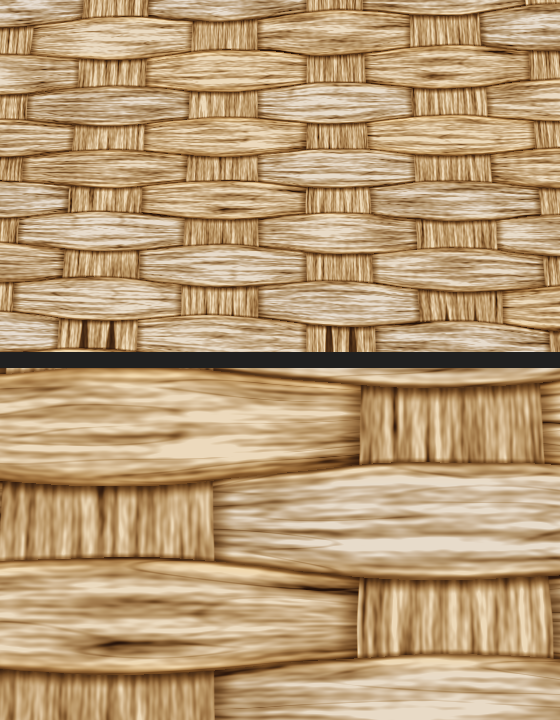
Top, the full canvas; bottom, a detail of the centre.
Reproduce this texture procedurally as a WebGL 1 fragment shader.

```glsl
precision highp float;
// Woven cane basket: broad flat weavers passing over and under upright stakes.
uniform vec2 u_resolution;

const float PI = 3.14159265;
// Layout, in canvas heights
const float STAKE_PITCH_TOP = 0.310;
const float STAKE_PITCH_BOTTOM = 0.347;
const float ROW_PITCH = 0.0971;
const float FIRST_SEAM = 0.0413;
const float ROW_DRIFT = 0.0124;   // slow change of row height
// Shape, in units of one cell
const float STAKE_HALF = 0.285;
const float STAKE_FLARE = 0.03;
const float STAKE_VARIATION = 0.035;
const float BULGE = 0.12;         // swelling of a weaver over a stake
const float SEAM_WOBBLE = 0.035;
// Tone
const float WEAVER_TONE = 0.74;
const float STAKE_TONE = 0.67;
const float FIBRE_CONTRAST = 0.62;

const vec3 SHADOW = vec3(0.14, 0.07, 0.04);
const vec3 UMBER = vec3(0.43, 0.29, 0.15);
const vec3 BROWN = vec3(0.60, 0.46, 0.30);
const vec3 TAN = vec3(0.71, 0.60, 0.45);
const vec3 CREAM = vec3(0.80, 0.72, 0.62);
const vec3 PALE = vec3(0.90, 0.86, 0.81);
const vec3 GOLD_TINT = vec3(1.06, 0.98, 0.80);

float hash(vec2 p) {
  return fract(sin(dot(p, vec2(127.1, 311.7))) * 43758.5);
}

float cornerSlope(vec2 cell, vec2 offset) {
  float angle = 2.0 * PI * hash(cell);
  return dot(vec2(cos(angle), sin(angle)), offset);
}

float gradientNoise(vec2 p) {
  vec2 c = floor(p), f = fract(p);
  vec2 w = f * f * f * (f * (f * 6.0 - 15.0) + 10.0);
  vec2 x = vec2(1.0, 0.0);
  return mix(mix(cornerSlope(c, f), cornerSlope(c + x, f - x), w.x),
             mix(cornerSlope(c + x.yx, f - x.yx), cornerSlope(c + 1.0, f - 1.0), w.x), w.y);
}

// Fibres run along p.x and vary quickly across p.y
float fibres(vec2 p) {
  return gradientNoise(p) + 0.75 * gradientNoise(p * vec2(1.7, 2.1) + 37.0)
       + 0.4 * gradientNoise(p * vec2(9.0, 2.7) + 71.0);
}

// Seam above a row: each weaver widens over its stakes and narrows under them
float seam(float row, float u) {
  return row - BULGE * cos(PI * (u + row))
       + SEAM_WOBBLE * gradientNoise(vec2(u * 3.0, row * 7.3));
}

vec3 caneColour(float tone) {
  float t = clamp(tone, 0.0, 1.0) * 5.0;
  vec3 c = mix(SHADOW, UMBER, clamp(t, 0.0, 1.0));
  c = mix(c, BROWN, clamp(t - 1.0, 0.0, 1.0));
  c = mix(c, TAN, clamp(t - 2.0, 0.0, 1.0));
  c = mix(c, CREAM, clamp(t - 3.0, 0.0, 1.0));
  return mix(c, PALE, clamp(t - 4.0, 0.0, 1.0));
}

void main() {
  // Mild perspective: stakes fan out and rows tilt down the canvas
  float x = (gl_FragCoord.x - 0.5 * u_resolution.x) / u_resolution.y;
  float y = 1.0 - gl_FragCoord.y / u_resolution.y;
  float pitch = mix(STAKE_PITCH_TOP, STAKE_PITCH_BOTTOM, y);
  float u = x / pitch + 2.5;
  float level = y - FIRST_SEAM - x * (0.06 * y - 0.03);
  level -= ROW_DRIFT * sin(0.63 * level / ROW_PITCH + 0.3);
  float r = level / ROW_PITCH + 1.0;

  // Row that owns this point, and distances to its seams
  float row = floor(r);
  if (r < seam(row, u)) row -= 1.0;
  else if (r > seam(row + 1.0, u)) row += 1.0;
  float above = max(r - seam(row, u), 0.0);
  float below = max(seam(row + 1.0, u) - r, 0.0);
  float v = above / max(above + below, 0.001);

  // Nearest stake, and the stake this weaver crosses
  float stake = floor(u + 0.5);
  float d = u - stake;
  float halfWidth = STAKE_HALF + STAKE_FLARE * y + STAKE_VARIATION * cos(2.5 * (stake - 4.0));
  halfWidth += 0.012 * gradientNoise(vec2(r * 1.3, stake * 5.1));
  float stakeOnTop = mod(stake + row, 2.0);
  float crossed = stake + stakeOnTop * (d < 0.0 ? -1.0 : 1.0);
  float e = u - crossed;
  float seed = hash(vec2(crossed, row) + 3.0);

  // Weaver: long grain, rounded edges, cracks, dark ends
  float grain = fibres(vec2(e * 1.8 + seed * 50.0, v * 9.0 + seed * 90.0));
  float crackLine = abs(gradientNoise(vec2(e * 1.2 + seed * 30.0, v * 5.0 + seed * 70.0)));
  float weaver = WEAVER_TONE + 0.14 * (seed - 0.5) + FIBRE_CONTRAST * grain;
  weaver += 0.07 * cos(PI * e) - 0.24 * pow(abs(2.0 * v - 1.0), 4.0);
  weaver -= 0.18 * (1.0 - smoothstep(0.0, 0.05, crackLine));
  weaver *= mix(0.35, 1.0, smoothstep(0.0, 0.05, above)) * mix(0.3, 1.0, smoothstep(0.0, 0.07, below));
  float endGap = mix(1.0, abs(d) - halfWidth, stakeOnTop);
  weaver *= mix(0.4, 1.0, smoothstep(-0.01, 0.07, endGap));

  // Stake: upright grain, cast shadow at the top, splits near the base
  float s = d / halfWidth;
  float upright = fibres(vec2(r * 0.7 + stake * 13.0, s * 9.0 + stake * 31.0));
  float post = STAKE_TONE + FIBRE_CONTRAST * upright - 0.15 * pow(abs(s), 6.0);
  post *= mix(0.2, 1.0, smoothstep(0.0, 0.16, above)) * mix(0.4, 1.0, smoothstep(0.0, 0.06, below));
  float splitWidth = 0.12 * smoothstep(0.84, 1.0, y);
  float split = 1.0 - smoothstep(splitWidth - 0.03, splitWidth + 0.03, abs(abs(s) - 0.34));
  post *= 1.0 - 0.85 * split * smoothstep(0.82, 0.87, y);

  // Blend the two layers and warm some strands
  float soft = 1.0 / (u_resolution.y * pitch);
  float cover = stakeOnTop * (1.0 - smoothstep(-soft, soft, abs(d) - halfWidth));
  float rim = smoothstep(0.6, 1.0, abs(2.0 * v - 1.0));
  float warmth = mix(0.5 * hash(vec2(row, crossed)) + 0.5 * rim, 0.55, cover);
  vec3 colour = caneColour(mix(weaver, post, cover));
  gl_FragColor = vec4(colour * mix(vec3(1.0), GOLD_TINT, warmth), 1.0);
}
```
